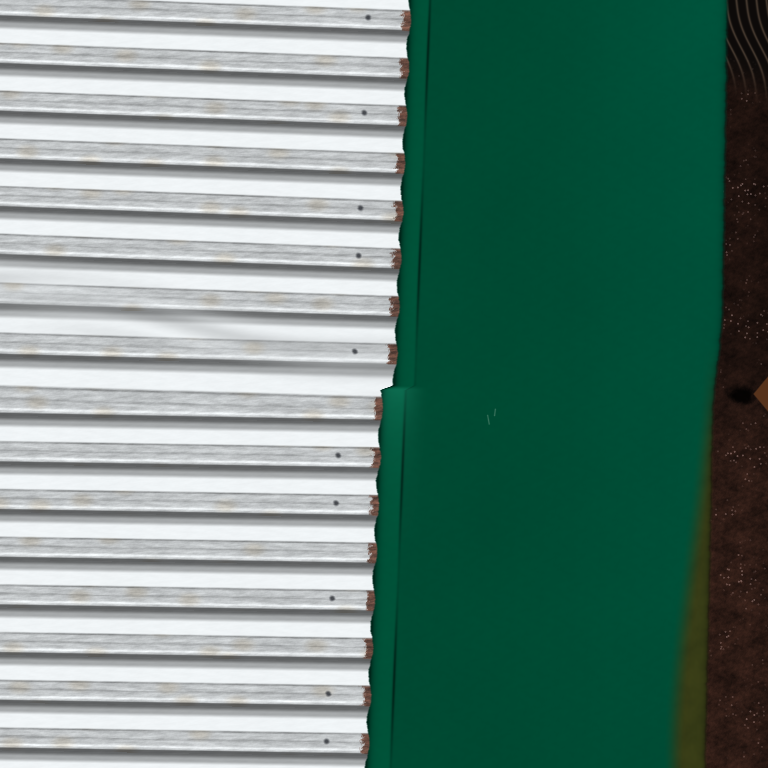
Give the GLSL for this texture, as a Shadertoy shader.

```glsl
#define ROW_PITCH 0.0621
#define ROW_START 0.043
#define BREAK_Y 0.505
#define EDGE_SLOPE 0.040
#define PAINT vec3(0.0, 0.285, 0.195)
#define SOIL vec3(0.135, 0.082, 0.064)
#define RUST vec3(0.36, 0.22, 0.17)
#define OLIVE vec3(0.24, 0.22, 0.07)
#define STAIN 0.35
#define GRAIN 0.06

float pixel;

float hash(vec2 p) {
    p = fract(p * vec2(0.1031, 0.1137));
    p += dot(p, p.yx + 33.33);
    return fract((p.x + p.y) * p.x * 7.13);
}

// Distance to the nearest scattered cell point
float cellular(vec2 p) {
    vec2 cell = floor(p), f = fract(p);
    float nearest = 2.0;
    for (int j = -1; j <= 1; j++)
    for (int i = -1; i <= 1; i++) {
        vec2 o = vec2(i, j), id = cell + o + 100.0;
        vec2 point = o + vec2(hash(id), hash(id + 57.0));
        nearest = min(nearest, length(point - f));
    }
    return nearest;
}

float waves(vec2 p) {
    float sum = 0.0, gain = 0.5;
    for (int i = 0; i < 4; i++) {
        sum += gain * sin(p.x + 1.7 * sin(p.y)) * cos(p.y + sin(p.x * 0.7));
        p = mat2(1.6, 1.2, -1.2, 1.6) * p + 2.3;
        gain *= 0.6;
    }
    return sum;
}

float above(float edge, float v, float soft) {
    return smoothstep(edge - soft - pixel, edge + soft + pixel, v);
}

float segment(vec2 p, vec2 a, vec2 b) {
    vec2 d = b - a;
    return length(p - a - d * clamp(dot(p - a, d) / dot(d, d), 0.0, 1.0));
}

float eaveX(float y) {
    return 0.534 - EDGE_SLOPE * y - 0.0165 * above(BREAK_Y, y, 0.003);
}

// Row coordinate: whole numbers lie on the dark grooves
float rowCoord(vec2 p) {
    float tilt = mix(0.037, 0.016, smoothstep(0.3, 0.6, p.y));
    float shift = 0.011 * smoothstep(0.48, 0.54, p.y);
    return (p.y - tilt * (p.x - 0.52) - ROW_START - shift) / ROW_PITCH;
}

vec3 roof(vec2 p, float row, float inset) {
    float t = fract(row), n = floor(row) + 1.0, s = pixel / ROW_PITCH;
    float streak = waves(vec2(p.x * 22.0, row * 19.0));
    float fine = waves(vec2(p.x * 110.0, p.y * 340.0));

    // Corrugation profile: groove, shaded slope, crest, dull flat, bright lip
    float tone = mix(0.40, 0.66, smoothstep(0.015, 0.10 + s, t));
    tone = mix(tone, 0.96, smoothstep(0.15, 0.25, t));
    float flatPart = smoothstep(0.49, 0.54, t);
    tone = mix(tone, 0.77 + GRAIN * (streak + fine), flatPart);
    tone -= 0.26 * (0.6 + 0.6 * streak) * exp(-pow((t - 0.535) / 0.022, 2.0));
    tone -= 0.10 * exp(-pow((t - 0.71 - 0.02 * streak) / 0.025, 2.0));
    tone += 0.17 * exp(-pow((t - 0.87) / 0.03, 2.0));
    tone = mix(tone, 0.38, smoothstep(0.915, 0.955, t));
    tone += 0.015 * fine;

    // Pale and grey smears across the worn middle rows
    float band = exp(-pow((p.y - 0.375 - 0.2 * p.x) / 0.035, 2.0));
    float smear = sin(p.y * 170.0 - p.x * 18.0 + 2.0 * sin(p.x * 13.0));
    tone = mix(tone, 0.80 + 0.13 * smear, 0.45 * band);
    vec3 col = tone * vec3(0.982, 1.0, 1.008);

    // Faint stains, then rust on the exposed lap ends
    float blot = 1.0 - smoothstep(0.05, 0.28, cellular(p * vec2(13.0, 21.0)));
    col = mix(col, col * vec3(0.88, 0.80, 0.68), STAIN * flatPart * blot);
    float lap = above(0.53, t, 0.03) * (1.0 - above(0.95, t, 0.02));
    float ragged = 0.010 + 0.005 * waves(p * 260.0);
    float rust = lap * (1.0 - above(ragged, inset, 0.002));
    col = mix(col, RUST * (1.0 + 0.5 * fine), 0.85 * rust);

    // Fasteners on three rows out of five
    float used = 1.0 - mod(mod(n, 5.0), 2.0);
    float screw = length(vec2(inset - 0.056, (t - 0.70) * ROW_PITCH));
    return mix(col, vec3(0.20, 0.21, 0.23), 0.85 * used * (1.0 - above(0.0032, screw, 0.0012)));
}

vec3 paint(vec2 p, float eave) {
    vec3 col = PAINT * (1.0 + 0.025 * waves(p * 9.0) + 0.02 * waves(p * 190.0));
    col += vec3(0.0, 0.035, 0.035) * smoothstep(0.65, 0.95, p.x) * (1.0 - 0.6 * p.y);
    // Flashing strip, its seam and the bright fold below the step
    float lower = above(BREAK_Y, p.y, 0.002);
    float seam = p.x - eave - mix(0.026, 0.031, lower);
    col = mix(col + vec3(0.0, 0.035, 0.025), col, above(0.0, seam, 0.001));
    col *= 1.0 - (0.30 + 0.2 * sin(p.y * 23.0)) * exp(-pow(seam / (0.001 + pixel), 2.0));
    float fold = lower * exp(-(p.y - BREAK_Y) * 16.0) * (1.0 - smoothstep(0.52, 0.56, p.x));
    col += vec3(0.05, 0.10, 0.09) * fold;
    col *= 1.0 - 0.55 * exp(-max(p.x - eave, 0.0) / 0.004);
    // Two small scratches
    float mark = min(segment(p, vec2(0.635, 0.541), vec2(0.637, 0.552)),
                     segment(p, vec2(0.645, 0.533), vec2(0.644, 0.541)));
    return mix(col, vec3(0.45, 0.60, 0.52), 0.6 * (1.0 - above(0.0006, mark, 0.0005)));
}

vec3 soil(vec2 p) {
    vec3 col = SOIL * (1.0 + 0.35 * waves(p * 75.0) + 0.25 * waves(p * 310.0));
    col *= mix(0.85, 1.25, smoothstep(0.45, 0.65, p.y));
    float grit = 1.0 - smoothstep(0.08, 0.22, cellular(p * 115.0));
    col += vec3(0.25, 0.22, 0.22) * grit * smoothstep(-0.1, 0.6, waves(p * 37.0));
    // Dry stalks in the dark upper corner
    float corner = 1.0 - smoothstep(0.07, 0.14, p.y + 0.3 * (0.98 - p.x));
    float stalk = pow(0.5 + 0.5 * sin(p.x * 480.0 - p.y * 150.0 + 2.0 * sin(p.y * 50.0)), 6.0);
    col = mix(col, mix(vec3(0.05, 0.04, 0.035), vec3(0.34, 0.28, 0.23), stalk * 0.7), corner);
    // Dark hollow beside a tan board
    float hollow = length((p - vec2(0.966, 0.515)) * vec2(1.0, 1.5)) + 0.006 * waves(p * 150.0);
    col *= 0.15 + 0.85 * smoothstep(0.008, 0.025, hollow);
    float board = abs(p.y - 0.513) - (p.x - 0.981) * 1.2;
    return mix(col, vec3(0.34, 0.20, 0.11), 1.0 - above(0.0, board, 0.001));
}

void mainImage(out vec4 fragColor, in vec2 fragCoord) {
    vec2 p = fragCoord / iResolution.xy;
    p.y = 1.0 - p.y;
    pixel = 0.7 / iResolution.y;

    float row = rowCoord(p), eave = eaveX(p.y);
    float rim = eave + 0.0025 * sin(6.2832 * (row - 0.5)) + 0.001 * waves(p.yy * 160.0);
    vec3 col = paint(p, eave);

    // Olive wedge widening downward, then the soil border
    float border = 0.947 - 0.012 * p.y - 0.010 * smoothstep(0.4, 0.55, p.y) - 0.007 * p.y * p.y;
    float wedge = mix(0.918, 0.869, smoothstep(0.45, 1.0, p.y));
    float olive = smoothstep(wedge - 0.006, wedge + 0.022, p.x) * smoothstep(0.44, 0.60, p.y);
    col = mix(col, OLIVE * (1.0 + 0.1 * waves(p * 60.0)), 0.88 * olive);
    border += 0.0015 * waves(p.yy * 70.0);
    col *= 1.0 - 0.45 * exp(-abs(p.x - border) / 0.003);
    col = mix(col, soil(p), above(border, p.x, 0.002));

    col = mix(roof(p, row, rim - p.x), col, above(rim, p.x, 0.0006));
    fragColor = vec4(clamp(col, 0.0, 1.0), 1.0);
}
```
